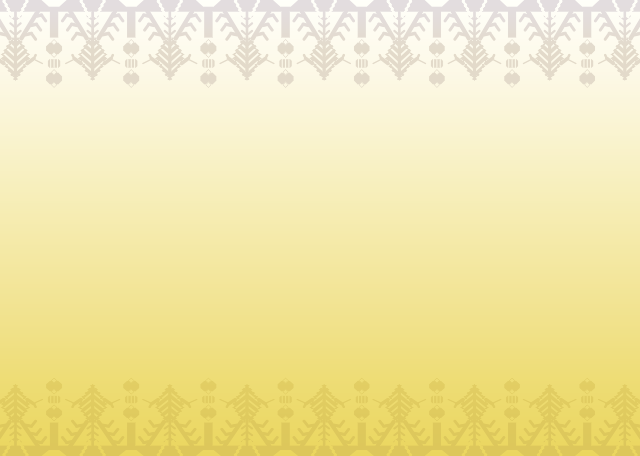
This background is drawn by a Shadertoy shader. Its source:

```glsl
// Cream-to-gold gradient framed by mirrored woven lace borders above and below.

const float UNITS = 546.0;          // motif units per canvas height
const float CENTER = 0.5065;        // mirror axis, share of canvas width
const float HALF_LEFT = 46.2;       // half repeat left of the axis
const float HALF_RIGHT = 45.0;      // half repeat right of the axis
const float CELL = 46.0;            // half repeat inside the motif
const float BOTTOM_SCALE = 0.89;    // height of the lower border
const vec3 LACE_EDGE = vec3(0.885, 0.86, 0.87);
const vec3 LACE_TIP = vec3(0.885, 0.85, 0.785);
const vec3 LACE_GOLD = vec3(0.86, 0.775, 0.355);
const vec3 RAMP[7] = vec3[7](       // from top to bottom
    vec3(1.0, 1.0, 0.98), vec3(0.99, 0.973, 0.90),
    vec3(0.975, 0.95, 0.79), vec3(0.962, 0.922, 0.68),
    vec3(0.948, 0.892, 0.575), vec3(0.932, 0.865, 0.46),
    vec3(0.92, 0.84, 0.37));

float segment(vec2 p, vec2 a, vec2 b, float radius) {
    vec2 d = b - a;
    float t = clamp(dot(p - a, d) / dot(d, d), 0.0, 1.0);
    return length(p - a - d * t) - radius;
}

float box(vec2 p, vec2 size) {
    vec2 d = abs(p) - size;
    return max(d.x, d.y);
}

float diamond(vec2 p, float radius) {
    return (abs(p.x) + abs(p.y) - radius) * 0.707;
}

float zigzag(float x) {
    return abs(fract(x) - 0.5) * 2.0;
}

// Pointed serrated leaf with light veins and side hooks
float leaf(vec2 p) {
    float width = min(4.0 + (p.y - 45.0) * 0.6, (97.0 - p.y) * 0.68);
    width = min(width, 16.0) + 3.0 * zigzag(p.y / 5.0) - 1.5;
    float d = max((p.x - width) * 0.75, abs(p.y - 71.0) - 26.0);
    float vein = (abs(fract((p.y + p.x * 0.9) / 9.0) - 0.5) - 0.16) * 6.5;
    vein = max(vein, max(2.0 - p.x, p.x - width + 3.0));
    d = max(d, -vein);
    d = min(d, segment(p, vec2(14, 76), vec2(22, 70), 2.2));
    d = min(d, segment(p, vec2(22, 70), vec2(24, 66), 1.5));
    return min(d, segment(p, vec2(22, 71), vec2(32, 76), 0.8));
}

// Column with two lozenges and a barred bead beneath it
float pendant(vec2 p) {
    float d = box(p - vec2(0, 29), vec2(5, 16));
    for (int i = 0; i < 2; i++) {
        vec2 q = p - vec2(0, 58 + 36 * i);
        float body = max(diamond(q, 12.0), box(q, vec2(9.5, 7.0)));
        vec2 notch = vec2(q.x, abs(q.y) - 7.5);
        body = max(body, -diamond(notch, 3.5));
        d = min(d, min(body, abs(diamond(notch, 3.2)) - 0.35));
    }
    vec2 bead = p - vec2(0, 76);
    float bars = (abs(fract(bead.x / 4.0) - 0.5) - 0.34) * 4.0;
    return min(d, max(max(box(bead, vec2(7.5, 5)), diamond(bead, 10.5)), bars));
}

// Edge band and slanted trunk with curved ribs
float branches(vec2 p) {
    float d = p.y - 14.0;
    d = min(d, segment(p, vec2(7, 46), vec2(30, 8), 2.6));
    for (int i = 0; i < 3; i++) {
        vec2 root = mix(vec2(10, 42), vec2(22, 20), float(i) * 0.5);
        vec2 knee = root + vec2(9, -2);
        d = min(d, segment(p, root, knee, 2.1));
        d = min(d, segment(p, knee, root + vec2(14, 5), 1.8));
    }
    d = min(d, segment(p, vec2(0, 0), vec2(0, 50), 1.6));
    for (int i = 0; i < 3; i++) {
        vec2 joint = vec2(0, 24 + 9 * i);
        d = min(d, segment(p, joint, joint + vec2(6, -5), 1.3));
    }
    // Light openings in the band
    float side = CELL - p.x;
    float hexagon = max((side + p.y * 1.1 - 15.0) * 0.67, p.y - 8.0);
    float slit = segment(p + vec2(1.5 * zigzag(p.y / 5.0), 0),
                         vec2(15, 0), vec2(5, 20), 1.7);
    return max(d, -min(hexagon, slit));
}

float border(vec2 p) {
    float d = min(branches(p), leaf(p));
    return min(d, pendant(vec2(CELL - p.x, p.y)));
}

vec3 background(float depth) {
    float s = clamp(depth, 0.0, 1.0) * 6.0;
    int i = min(int(s), 5);
    return mix(RAMP[i], RAMP[i + 1], s - float(i));
}

void mainImage(out vec4 fragColor, in vec2 fragCoord) {
    float pixel = UNITS / iResolution.y;
    float x = (fragCoord.x - CENTER * iResolution.x) * pixel;
    float y = UNITS - fragCoord.y * pixel;
    bool upper = y < UNITS * 0.5;

    // Fold into one half repeat, measured inward from the near edge
    float halfCell = x < 0.0 ? HALF_LEFT : HALF_RIGHT;
    float repeats = x / (2.0 * halfCell);
    float u = abs(repeats - floor(repeats + 0.5)) * 2.0 * CELL;
    float v = upper ? y : (UNITS - y) / BOTTOM_SCALE;

    float cover = 1.0 - smoothstep(-0.6 * pixel, 0.6 * pixel, border(vec2(u, v)));
    vec3 lace = upper ? mix(LACE_EDGE, LACE_TIP, smoothstep(0.0, 70.0, v))
                      : LACE_GOLD;
    float strength = upper ? 0.95 : mix(0.9, 0.65, smoothstep(10.0, 95.0, v));
    vec3 color = mix(background(y / UNITS), lace, cover * strength);
    fragColor = vec4(color, 1.0);
}
```
